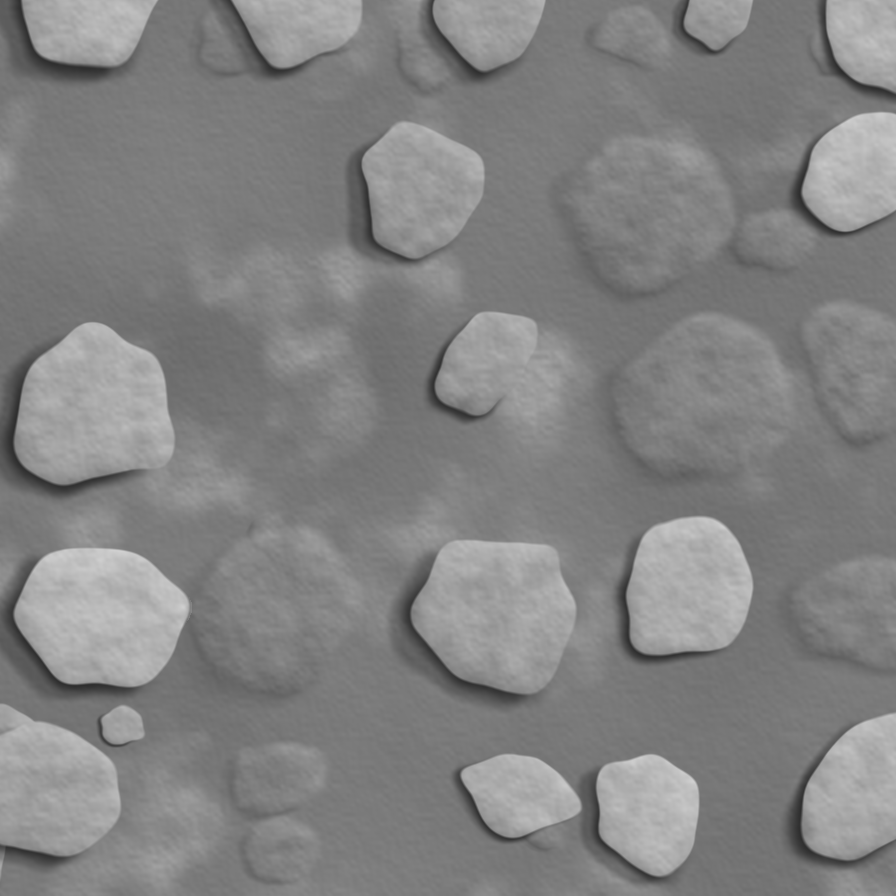
This texture is drawn by a Shadertoy shader. Its source:

```glsl
const float STONE_CELLS = 4.5;     // large stones across the canvas
const float PEBBLE_CELLS = 9.0;    // small half-buried pebbles across
const float MIN_RADIUS = 0.19;     // in cells
const float MAX_RADIUS = 0.47;
const float EDGE = 0.0022;         // rim softness in canvas units
const vec2 LIGHT = vec2(0.45, 0.89);
const vec2 SHADOW_SIDE = vec2(0.88, 0.47);
const float SAND_TONE = 0.465;
const float PATCH_GAIN = 0.12;
const float STONE_DARK = 0.60;
const float STONE_BRIGHT = 0.73;
const float BURIED_TONE = 0.53;
const float SHADOW_DEPTH = 0.24;
const float CONTACT_DEPTH = 0.40;
const float TAU = 6.28319;
const int SIDES = 6;

float hash(vec2 p) {
    vec3 q = fract(p.xyx * 0.1031);
    q += dot(q, q.yzx + 33.33);
    return fract((q.x + q.y) * q.z);
}

float noise(vec2 p) {
    vec2 i = floor(p), f = fract(p);
    f = f * f * (3.0 - 2.0 * f);
    return mix(mix(hash(i), hash(i + vec2(1, 0)), f.x),
               mix(hash(i + vec2(0, 1)), hash(i + vec2(1, 1)), f.x), f.y);
}

float fbm(vec2 p) {
    float sum = 0.57 * noise(p);
    p = mat2(1.6, 1.2, -1.2, 1.6) * p + 7.3;
    sum += 0.28 * noise(p);
    p = mat2(1.6, 1.2, -1.2, 1.6) * p + 7.3;
    return sum + 0.15 * noise(p);
}

// Slope of a noise surface towards the light
float relief(vec2 p) {
    return noise(p) - noise(p + 0.5 * LIGHT);
}

// Rounded irregular polygon, 1 at the rim: x for the stone, y for its shadow
vec2 outlines(vec2 p, vec2 offset, vec2 id) {
    float turn = TAU * hash(id + 11.0);
    float squash = mix(0.68, 1.0, hash(id + 23.0));
    mat2 spin = mat2(cos(turn), sin(turn), -sin(turn), cos(turn));
    vec2 a = spin * p / vec2(1.0, squash);
    vec2 b = a + spin * offset / vec2(1.0, squash);
    vec2 sum = vec2(0.0001);
    for (int i = 0; i < SIDES; i++) {
        float k = float(i);
        float angle = TAU * (k + 0.5 * hash(id + 31.0 + k)) / float(SIDES);
        vec2 facing = vec2(cos(angle), sin(angle)) / mix(0.78, 1.08, hash(id.yx + 47.0 + k));
        vec2 side = max(vec2(dot(a, facing), dot(b, facing)), 0.0);
        side *= side;
        side *= side;
        sum += side * side;
    }
    return sqrt(sqrt(sqrt(sum))) + 0.14 * (noise(p * 2.6 + id) - 0.5);
}

// Scatters stones over the given ground; each point can meet only four cells
float addStones(float ground, float surface, vec2 uv, float cells, float seed, float chance, float buriedShare) {
    vec2 p = uv * cells;
    float shadow = 0.0, cover = 0.0, stone = 0.0;
    for (int n = 0; n < 4; n++) {
        float row = floor(p.y - 0.5) + float(n / 2);
        float shift = hash(vec2(row, seed));
        float col = floor(p.x - shift - 0.5) + float(n % 2);
        vec2 id = vec2(col, row) + seed * 17.0;
        if (hash(id + 0.5) > chance) continue;

        float radius = mix(MIN_RADIUS, MAX_RADIUS, hash(id + 7.0));
        vec2 jitter = vec2(hash(id + 3.1), hash(id + 5.7)) - 0.5;
        vec2 centre = vec2(col + shift, row) + 0.5 + 2.0 * jitter * (0.52 - radius);
        vec2 q = (p - centre) / radius;
        if (dot(q, q) > 3.2) continue;

        float reach = mix(0.14, 0.36, hash(id + 17.0));
        vec2 rims = outlines(q, reach * SHADOW_SIDE, id);
        float buried = step(hash(id + 13.0), buriedShare);
        float soft = EDGE * cells / radius * mix(1.0, 4.0, buried);
        float inside = (1.0 - smoothstep(-soft, soft, rims.x - 1.0)) * mix(1.0, 0.75, buried);

        // Long shadow and dark contact line
        float longShadow = SHADOW_DEPTH * (1.0 - smoothstep(0.92, 1.10, rims.y));
        vec2 outward = q / max(length(q), 0.001);
        float away = smoothstep(-0.1, 0.8, -dot(outward, normalize(LIGHT + SHADOW_SIDE)));
        float contact = CONTACT_DEPTH * away * (1.0 - smoothstep(0.98, 1.20, rims.x));
        shadow = max(shadow, (longShadow + contact) * mix(1.0, 0.22, buried));

        // Domed, pitted surface
        float tone = mix(mix(STONE_DARK, STONE_BRIGHT, hash(id + 19.0)), BURIED_TONE, buried);
        float rim = pow(clamp(rims.x, 0.0, 1.0), 3.0);
        float dome = dot(outward, LIGHT) * rim * 0.08 - 0.07 * rim * rim * rim * away;
        float shade = tone + dome + surface;
        stone = cover > 0.0 ? mix(stone, shade, inside) : shade;
        cover = max(cover, inside);
    }
    return mix(ground * (1.0 - shadow), stone, cover);
}

void mainImage(out vec4 fragColor, in vec2 fragCoord) {
    vec2 uv = fragCoord / iResolution.y;
    float grain = relief(uv * 190.0);
    float bumps = relief(uv * 75.0 + 4.0);
    float surface = 0.13 * (fbm(uv * 38.0) - 0.5) + 0.05 * grain + 0.06 * bumps;

    // Smooth sand with pale, crusty patches and fine grain
    float crust = smoothstep(0.52, 0.80, fbm(uv * 8.5 + 19.0));
    float tone = SAND_TONE + 0.09 * (fbm(uv * 5.0 + 2.0) - 0.5);
    tone += crust * (PATCH_GAIN + 0.6 * surface) + 0.03 * grain + 0.015 * bumps;

    tone = addStones(tone, surface, uv, PEBBLE_CELLS, 5.0, 0.22, 0.85);
    tone = addStones(tone, surface, uv, STONE_CELLS, 2.0, 0.86, 0.22);
    fragColor = vec4(vec3(clamp(tone, 0.0, 1.0)), 1.0);
}
```
